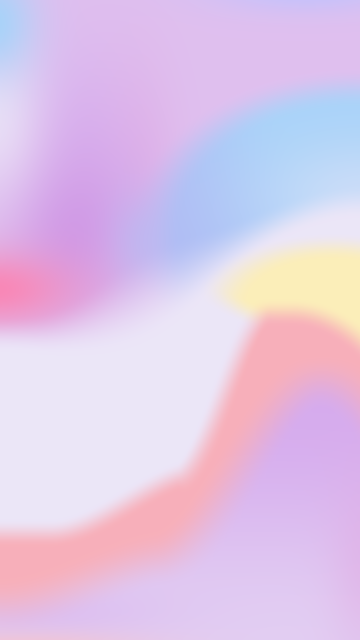
Give the GLSL for this background, as a WebGL 2 fragment shader.

```glsl
#version 300 es
precision highp float;
// Soft pastel waves: a lilac sky with a blue dome, a pale field, a yellow
// cloud and a coral ribbon above a violet hill. Each part is a blurred
// distance function or a gaussian glow, painted from back to front.

#define ASPECT 0.5625      // width of the scene, its height being 1
#define RIBBON_BLUR 0.022  // outer edge of the coral ribbon
#define HILL_BLUR 0.046    // melt from coral into violet
#define FIELD_BLUR 0.026   // upper edge of the pale field
#define FIELD_HAZE 0.042   // extra blur where the field meets the dome
#define CLOUD_BLUR 0.24    // yellow cloud, relative to its radius

uniform vec2 u_resolution;
out vec4 fragColor;

const vec3 LILAC  = vec3(0.875, 0.750, 0.935);
const vec3 ORCHID = vec3(0.815, 0.600, 0.900);
const vec3 PINK   = vec3(0.880, 0.660, 0.885);
const vec3 ROSE   = vec3(0.975, 0.530, 0.715);
const vec3 SKY    = vec3(0.660, 0.825, 0.975);
const vec3 PERI   = vec3(0.690, 0.735, 0.955);
const vec3 PALE   = vec3(0.922, 0.900, 0.970);
const vec3 LEMON  = vec3(0.985, 0.932, 0.725);
const vec3 CORAL  = vec3(0.970, 0.688, 0.728);
const vec3 VIOLET = vec3(0.838, 0.672, 0.930);
const vec3 MIST   = vec3(0.885, 0.805, 0.950);

// Gaussian spot with separate radii
float glow(vec2 p, vec2 center, vec2 radius) {
  vec2 d = (p - center) / radius;
  return exp(-dot(d, d));
}

// Blurred step, from 0 to 1 across -blur..blur
float cover(float d, float blur) {
  return smoothstep(-blur, blur, d);
}

// Curve height: two smooth rises (amount, start, end), then a parabolic
// fall (start, strength)
float height(float x, float base, vec3 a, vec3 b, vec2 fall) {
  float past = max(x - fall.x, 0.0);
  return base + a.x * smoothstep(a.y, a.z, x)
    + b.x * smoothstep(b.y, b.z, x) - fall.y * past * past;
}

// Approximate signed distance to the curve, positive below it
float below(vec2 p, float base, vec3 a, vec3 b, vec2 fall) {
  float e = 0.004;
  float h = height(p.x, base, a, b, fall);
  float slope = (height(p.x + e, base, a, b, fall) - h) / e;
  return (h - p.y) / sqrt(1.0 + slope * slope);
}

// Lilac backdrop with the colour spots of the upper part
vec3 backdrop(vec2 p) {
  vec3 c = LILAC;
  c = mix(c, PINK, 0.45 * glow(p, vec2(0.215, 0.75), vec2(0.06, 0.16)));
  c = mix(c, VIOLET, 0.65 * glow(p, vec2(0.12, 0.78), vec2(0.09, 0.15)));
  c = mix(c, ORCHID, 0.95 * glow(p, vec2(0.115, 0.64), vec2(0.105, 0.13)));
  c = mix(c, PALE, 0.8 * glow(p, vec2(-0.01, 0.82), vec2(0.075, 0.13)));
  c = mix(c, SKY, glow(p, vec2(-0.01, 0.965), vec2(0.066, 0.085)));
  c = mix(c, vec3(0.76, 0.76, 0.99),
    0.9 * glow(p, vec2(0.48, 1.015), vec2(0.15, 0.035)));
  c = mix(c, PERI, 0.5 * glow(p, vec2(0.215, 0.62), vec2(0.045, 0.08)));
  return mix(c, ROSE, glow(p, vec2(-0.01, 0.548), vec2(0.125, 0.058)));
}

// Blue dome, lighter towards its upper right
vec3 dome(vec3 c, vec2 p) {
  float r = length((p - vec2(0.5625, 0.635)) / vec2(0.345, 0.243));
  vec3 blue = mix(PERI, SKY, smoothstep(0.2, 0.5, p.x + 0.4 * (p.y - 0.7)));
  blue = mix(blue, PALE, 0.5 * glow(p, vec2(0.57, 0.69), vec2(0.16, 0.09)));
  return mix(c, blue, cover(0.94 - r, 0.13));
}

// Yellow cloud with a pointed left end
vec3 cloud(vec3 c, vec2 p) {
  float r = length((p - vec2(0.521, 0.529)) / vec2(0.182, 0.091));
  float cut = p.y - 0.531 + 0.45 * (p.x - 0.341);
  return mix(c, LEMON, cover(0.95 - r, CLOUD_BLUR) * cover(cut, 0.022));
}

// Violet hill, paler towards the ground, with pink at both lower corners
vec3 hill(vec2 p) {
  vec3 c = mix(MIST, VIOLET, smoothstep(0.0, 0.37, p.y));
  c = mix(c, VIOLET, 0.4 * glow(p, vec2(0.06, 0.04), vec2(0.2, 0.045)));
  c = mix(c, PINK, 0.5 * glow(p, vec2(0.575, 0.12), vec2(0.06, 0.15)));
  return mix(c, vec3(0.95, 0.77, 0.82),
    0.9 * glow(p, vec2(0.03, -0.012), vec2(0.2, 0.026)));
}

void main() {
  vec2 p = gl_FragCoord.xy / u_resolution * vec2(ASPECT, 1.0);
  vec3 color = dome(backdrop(p), p);

  // Pale field, hazier in the middle of its upper edge
  float field = below(p, 0.477, vec3(0.208, 0.052, 0.5625), vec3(0, 0, 1), vec2(1, 0));
  float haze = FIELD_BLUR + FIELD_HAZE * glow(p, vec2(0.22, 0.56), vec2(0.12, 0.2));
  color = mix(color, PALE, cover(field, haze));
  color = cloud(color, p);

  // Coral ribbon, then the hill that melts into its lower side
  float ribbon = below(p, 0.167, vec3(0.098, 0.078, 0.326),
    vec3(0.247, 0.28, 0.423), vec2(0.456, 4.0));
  float slope = below(p, 0.052, vec3(0.078, 0.0, 0.286),
    vec3(0.273, 0.247, 0.501), vec2(0.501, 8.7));
  color = mix(color, CORAL, cover(ribbon, RIBBON_BLUR));
  color = mix(color, hill(p), cover(slope, HILL_BLUR));

  fragColor = vec4(color, 1.0);
}
```
